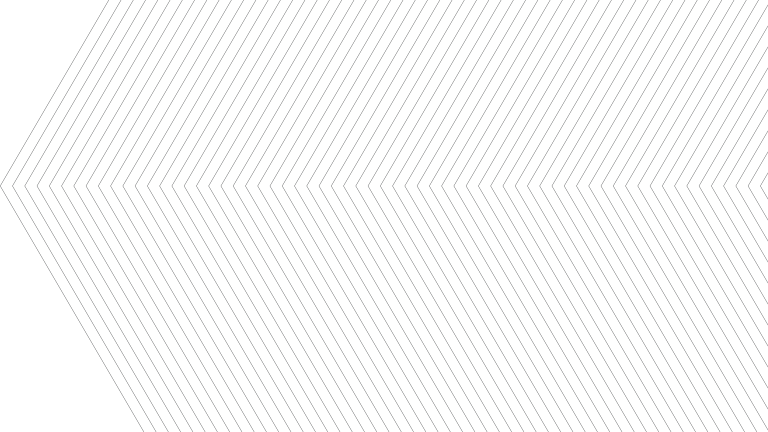
Write a Shadertoy shader that draws this pattern.

```glsl
// Thin grey chevron outlines pointing left, repeated evenly across white.
// Lengths are fractions of the canvas height.
#define SPACING 0.02838
#define LINE_WIDTH 0.0008
#define FIRST_TIP_X 0.0005
#define TIP_Y 0.5695
#define SLANT 0.584
#define ROWS 8
#define PAPER vec3(1.0)
#define INK vec3(0.12, 0.125, 0.13)

// Total inked length along a row from the first line up to x.
float inkUpTo(float x) {
    float s = max(x + 0.5 * LINE_WIDTH, 0.0) / SPACING;
    return floor(s) * LINE_WIDTH + min(fract(s) * SPACING, LINE_WIDTH);
}

// Exact ink coverage of a horizontal span centred on p.
float spanCoverage(vec2 p, float span) {
    float x = p.x - FIRST_TIP_X - SLANT * abs(p.y - TIP_Y);
    return (inkUpTo(x + 0.5 * span) - inkUpTo(x - 0.5 * span)) / span;
}

void mainImage(out vec4 fragColor, in vec2 fragCoord) {
    float pixel = 1.0 / iResolution.y;
    vec2 p = fragCoord * pixel;

    // Average several rows inside the pixel to smooth the slanted edges.
    float coverage = 0.0;
    for (int i = 0; i < ROWS; i++) {
        float offset = (float(i) + 0.5) / float(ROWS) - 0.5;
        coverage += spanCoverage(p + vec2(0.0, offset * pixel), pixel);
    }
    coverage /= float(ROWS);

    fragColor = vec4(mix(PAPER, INK, clamp(coverage, 0.0, 1.0)), 1.0);
}
```
